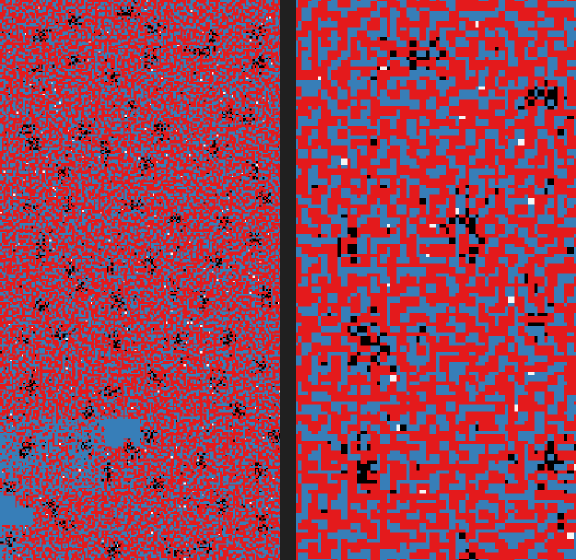
Left, the full canvas; right, a detail of the centre.
A Shadertoy shader for this texture:

```glsl
#define STEPS vec2(256.0, 512.0)  // lattice steps across the canvas
#define GRAIN 1.5                 // mean grain size, in steps
#define CLUMP 28.444              // spacing of dark clumps, in grains
#define CLUMP_RADIUS 3.7
#define CLUMP_DENSITY 0.47
#define BLUE_LEVEL 0.1            // higher leaves less blue
#define SPECK_SHARE 0.004
#define RED vec3(0.894, 0.102, 0.11)
#define BLUE vec3(0.216, 0.494, 0.722)
#define BLACK vec3(0.0)
#define WHITE vec3(0.97)

float hash(vec2 p) {
    vec3 q = fract(p.xyx * vec3(0.1031, 0.1030, 0.0973));
    q += dot(q, q.yzx + 33.33);
    return fract((q.x + q.y) * q.z);
}

// 1 inside the rectangle from low to high, 0 outside
float box(vec2 p, vec2 low, vec2 high) {
    vec2 inside = step(low, p) * step(p, high);
    return inside.x * inside.y;
}

// Band-passed grain noise: forms thin, winding one-grain worms
float labyrinth(vec2 cell) {
    float sum = 0.0;
    for (int y = -2; y <= 2; y++)
    for (int x = -2; x <= 2; x++) {
        vec2 offset = vec2(x, y);
        float r2 = dot(offset, offset);
        float weight = r2 < 0.5 ? 1.0 : r2 < 1.5 ? 0.2 : r2 < 5.5 ? -0.14 : 0.04;
        sum += weight * (hash(cell + offset + 17.0) - 0.5);
    }
    return sum;
}

// Chance of a black grain, falling off around jittered clump centres
float clumpChance(vec2 cell) {
    vec2 home = floor(cell / CLUMP);
    float chance = 0.0;
    for (int y = -1; y <= 1; y++)
    for (int x = -1; x <= 1; x++) {
        vec2 id = home + vec2(x, y);
        vec2 jitter = vec2(hash(id + 41.3), hash(id + 87.9));
        vec2 d = (cell - (id + 0.1 + 0.8 * jitter) * CLUMP) / CLUMP_RADIUS;
        float stretch = mix(0.7, 1.4, hash(id + 63.1));
        d *= vec2(stretch, 1.0 / stretch);
        chance += CLUMP_DENSITY * exp(-dot(d, d));
    }
    return chance;
}

vec3 grainColor(vec2 uv) {
    // Snapping to the lattice makes grains alternately one and two steps wide
    vec2 lattice = floor(uv * STEPS) + 0.5;
    vec2 cell = floor(lattice / GRAIN - 0.167);
    vec2 p = (cell + 0.667) * GRAIN / STEPS;

    // Solid blue slabs, with a small grainy notch in the upper one
    float slab = box(p, vec2(0.375, 0.203), vec2(0.5, 0.251));
    slab *= 1.0 - box(p, vec2(0.44, 0.2), vec2(0.48, 0.218));
    slab = max(slab, box(p, vec2(0.0, 0.0625), vec2(0.12, 0.094)));
    slab = max(slab, box(p, vec2(0.0, 0.09), vec2(0.055, 0.115)));
    if (slab > 0.5) return BLUE;

    // Blue-leaning blocks at the lower left
    float tint = box(p, vec2(0.0, 0.117), vec2(0.375, 0.251));
    tint = max(tint, box(p, vec2(0.0), vec2(0.08, 0.0625)));
    tint *= mix(0.1, 0.4, hash(floor(cell / 11.0) + 5.0));

    vec3 color = labyrinth(cell) + tint > BLUE_LEVEL ? BLUE : RED;

    // Dark clumps and lone black or white specks
    float speck = hash(cell + 301.0);
    if (speck < clumpChance(cell) + SPECK_SHARE) color = BLACK;
    else if (speck > 1.0 - SPECK_SHARE) color = WHITE;
    return color;
}

void mainImage(out vec4 fragColor, in vec2 fragCoord) {
    // Four samples per pixel smooth the grain edges
    vec3 color = vec3(0.0);
    for (int i = 0; i < 4; i++) {
        vec2 offset = vec2(i % 2, i / 2) * 0.5 - 0.25;
        color += grainColor((fragCoord + offset) / iResolution.xy);
    }
    fragColor = vec4(color / 4.0, 1.0);
}
```
